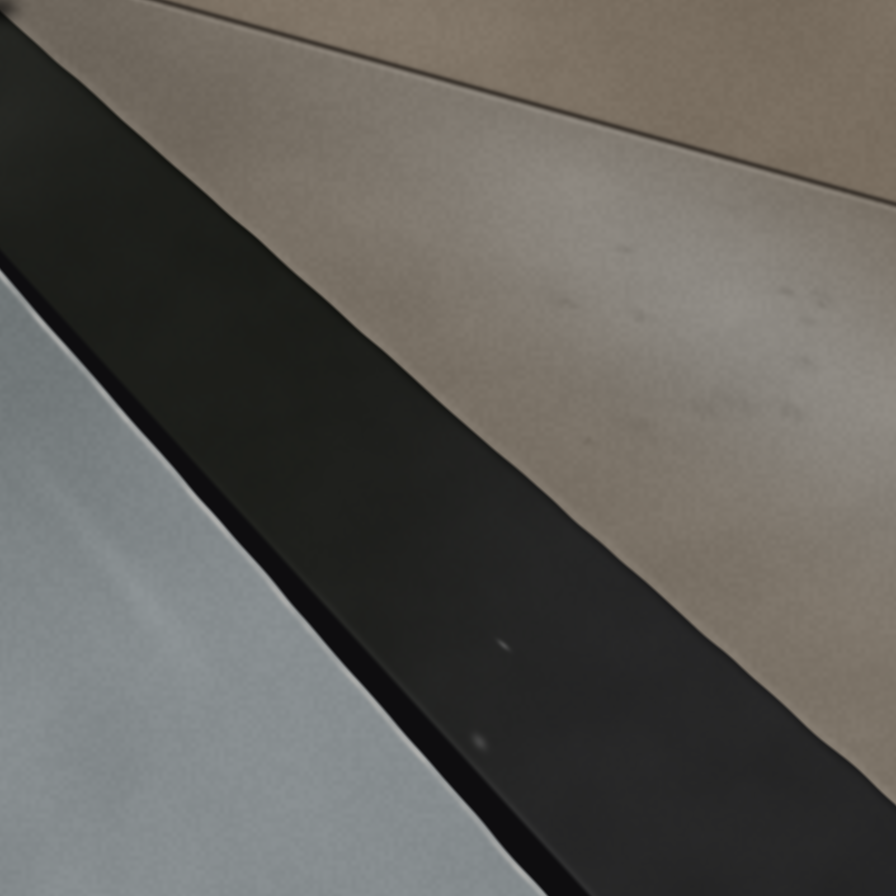
This texture is drawn by a WebGL 2 fragment shader. Its source:

```glsl
#version 300 es
precision highp float;
// Stone floor seen at an angle: a dark diagonal band between a cool grey tile and
// two warm beige tiles. Straight edges are signed line distances; broad gaussian
// sheens, value noise and hashed smudges give the stone its surface.

uniform vec2 u_resolution;
out vec4 outColor;

// Lines as (height at x = 0, slope)
const vec2 BAND_TOP = vec2(0.987, -0.885);
const vec2 BAND_BOTTOM = vec2(0.700, -1.147);
const vec2 BEVEL_TOP = vec2(0.720, -1.096);
const vec2 JOINT = vec2(1.049, -0.277);

const vec3 GREY_TILE = vec3(0.525, 0.550, 0.560);
const vec3 GREY_SHADE = vec3(0.435, 0.460, 0.465);
const vec3 BEIGE = vec3(0.475, 0.440, 0.395);
const vec3 BEIGE_SHEEN = vec3(0.555, 0.540, 0.515);
const vec3 BEIGE_FAR = vec3(0.475, 0.430, 0.375);
const vec3 BAND_GREEN = vec3(0.110, 0.115, 0.100);
const vec3 BAND_GREY = vec3(0.150, 0.150, 0.152);
const vec3 BEVEL = vec3(0.055, 0.052, 0.060);
const vec3 JOINT_DARK = vec3(0.200, 0.175, 0.150);
const vec3 CHIP_LIGHT = vec3(0.690, 0.690, 0.680);

const float EDGE_SOFTNESS = 0.0022;
const float GRAIN = 0.022;
const int SMUDGES = 14;

float hash(vec2 p) {
    vec3 q = fract(vec3(p.xyx) * 0.1031);
    q += dot(q, q.yzx + 33.33);
    return fract((q.x + q.y) * q.z);
}

float noise(vec2 p) {
    vec2 i = floor(p), f = fract(p);
    f = f * f * (3.0 - 2.0 * f);
    return mix(mix(hash(i), hash(i + vec2(1, 0)), f.x),
               mix(hash(i + vec2(0, 1)), hash(i + vec2(1, 1)), f.x), f.y);
}

float fbm(vec2 p) {
    float sum = 0.0, amp = 0.5;
    for (int i = 0; i < 4; i++) {
        sum += amp * noise(p);
        p = mat2(1.6, 1.2, -1.2, 1.6) * p + 7.3;
        amp *= 0.5;
    }
    return sum - 0.47;
}

// Signed distance, positive above the line
float above(vec2 p, vec2 line) {
    return (p.y - line.x - line.y * p.x) * inversesqrt(1.0 + line.y * line.y);
}

float bell(float d, float width) {
    return exp(-d * d / (width * width));
}

// Soft elliptical spot, long axis turned by angle
float spot(vec2 p, vec2 centre, vec2 radii, float angle) {
    float c = cos(angle), s = sin(angle);
    vec2 q = mat2(c, -s, s, c) * (p - centre) / radii;
    return exp(-dot(q, q));
}

vec3 beigeTiles(vec2 p, float joint, float aa) {
    float sheen = spot(p, vec2(0.84, 0.63), vec2(0.46, 0.15), -0.58);
    vec3 tile = mix(BEIGE, BEIGE_SHEEN, sheen);
    tile *= 1.0 - 0.12 * spot(p, vec2(0.05, 1.0), vec2(0.25, 0.15), -0.6);
    tile += 0.07 * fbm(p * vec2(5.0, 9.0) + 3.0);
    // Scattered worn patches
    for (int i = 0; i < SMUDGES; i++) {
        float k = float(i);
        vec2 centre = vec2(0.56, 0.50) + vec2(0.36, 0.27) * vec2(hash(vec2(k, 2.0)), hash(vec2(k, 9.0)));
        float size = 0.008 + 0.016 * hash(vec2(k, 5.0));
        tile -= 0.035 * spot(p, centre, vec2(size, size * 0.5), -0.4) * (0.4 + noise(p * 120.0));
    }
    vec3 farTile = BEIGE_FAR + 0.05 * fbm(p * 8.0);
    farTile += 0.03 * spot(p, vec2(0.45, 0.97), vec2(0.25, 0.08), -0.27);
    vec3 col = mix(tile, farTile, smoothstep(-aa, aa, joint));
    // Joint groove with a pale lip below
    col += 0.05 * bell(joint + 0.006, 0.003);
    return mix(col, JOINT_DARK, 0.85 * bell(joint, 0.0032));
}

vec3 greyTile(vec2 p, float edge) {
    vec3 col = mix(GREY_TILE, GREY_SHADE, spot(p, vec2(0.0, 0.65), vec2(0.17, 0.30), 0.0));
    col += 0.035 * spot(p, vec2(0.12, 0.38), vec2(0.14, 0.016), -0.88);
    col += 0.05 * fbm(p * vec2(9.0, 7.0));
    // Chipped bright rim
    float rim = bell(edge + 0.004, 0.0035) * (0.45 + 0.6 * noise(p * 45.0));
    return mix(col, CHIP_LIGHT, rim);
}

vec3 darkBand(vec2 p, float top, float bevel, float aa) {
    vec3 col = mix(BAND_GREEN, BAND_GREY, smoothstep(0.2, 0.8, p.x - 0.35 * p.y + 0.15));
    col += 0.035 * spot(p, vec2(0.0, 0.93), vec2(0.12, 0.16), 0.0);
    col += 0.025 * fbm(p * 14.0);
    col -= 0.04 * bell(top, 0.006);
    // Two small scuffs
    col += 0.16 * spot(p, vec2(0.562, 0.280), vec2(0.008, 0.003), -0.7);
    col += 0.13 * spot(p, vec2(0.535, 0.172), vec2(0.010, 0.006), -0.9);
    col += 0.03 * bell(bevel - 0.004, 0.004) * smoothstep(0.1, 0.5, p.x);
    return mix(BEVEL, col, smoothstep(-aa, aa * 2.0, bevel));
}

void main() {
    vec2 p = gl_FragCoord.xy / u_resolution;
    float aa = max(EDGE_SOFTNESS, 0.8 / min(u_resolution.x, u_resolution.y));
    vec2 wobble = p + vec2(0.0, 0.004 * (noise(p * 22.0) - 0.5));
    float top = above(wobble, BAND_TOP);
    float bottom = above(wobble, BAND_BOTTOM);

    vec3 beige = beigeTiles(p, above(p, JOINT), aa) + 0.035 * bell(top - 0.004, 0.005);
    vec3 band = darkBand(p, top, above(p, BEVEL_TOP), aa);
    vec3 col = mix(band, beige, smoothstep(-aa, aa, top));
    col = mix(greyTile(p, bottom), col, smoothstep(-aa, aa, bottom));
    col *= 1.0 - 0.6 * spot(p, vec2(0.0, 0.99), vec2(0.018, 0.014), 0.0);
    col += GRAIN * (noise(p * 190.0) - 0.5) * smoothstep(0.0, 0.5, col.g);
    outColor = vec4(clamp(col, 0.0, 1.0), 1.0);
}
```
